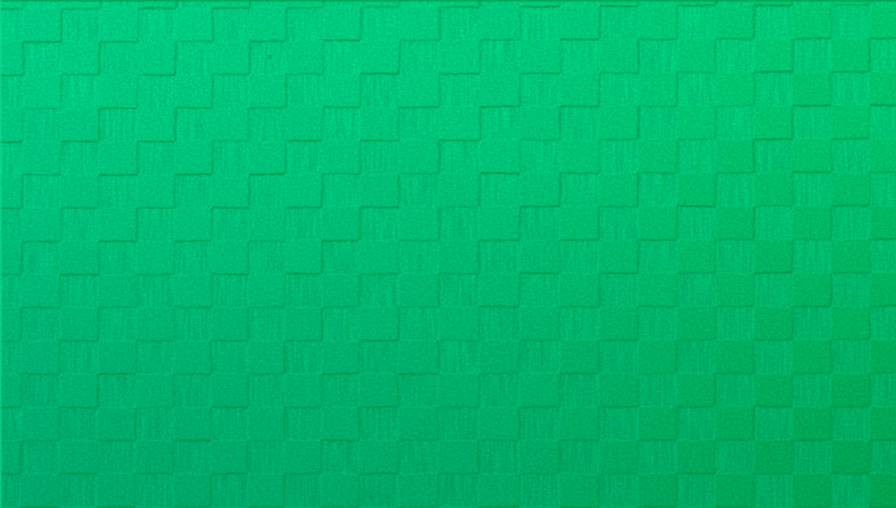
A Shadertoy shader for this texture:

```glsl
// Green embossed checker weave: smooth raised tiles and ribbed sunken tiles under soft uneven light.

// Grid
const vec2 TILES = vec2(23.3, 15.17);       // repeats across and down
const vec2 GRID_SHIFT = vec2(0.61, 0.14);   // part of a tile cut off at the left and top
const vec2 SKEW = vec2(0.09, 0.13);         // slight stretch of the sheet toward the left
const vec3 STRETCH = vec3(0.23, 0.41, 0.16);// bulge of the columns: tiles, centre, spread
const float WOBBLE = 0.03;                  // waviness of the seams, in tiles
const float FRAY = 0.025;                   // fine roughness of the seams, in tiles

// Relief
const float SEAM_WIDTH = 0.032;             // half width of a seam, in tiles
const float SEAM_DARK = 0.5;
const float SEAM_LIGHT = 0.13;
const float SHADE_REACH = 0.13;             // soft shadow beside a seam
const float SHADE_DARK = 0.07;
const float RIB_DEPTH = 0.085;
const float GRAIN_DEPTH = 0.08;
const vec2 RIB_FREQ = vec2(13.0, 1.0);
const float GRAIN_FREQ = 12.0;
const float SPECK_CHANCE = 0.008;

// Colours
const vec3 TOP_LEFT = vec3(0.0, 0.80, 0.515);
const vec3 TOP_RIGHT = vec3(0.0, 0.785, 0.46);
const vec3 BOTTOM_LEFT = vec3(0.0, 0.655, 0.42);
const vec3 BOTTOM_RIGHT = vec3(0.0, 0.65, 0.365);
const vec3 SHADOW = vec3(0.0, 0.56, 0.25);
const vec3 HIGHLIGHT = vec3(0.05, 0.86, 0.55);
const vec3 DUSK_LOSS = vec3(0.025, 0.025, 0.14);

float hash(vec2 p) {
    vec3 q = fract(vec3(p.xyx) * 0.1031);
    q += dot(q, q.yzx + 33.33);
    return fract((q.x + q.y) * q.z);
}

vec2 gradientAt(vec2 cell) {
    float angle = 6.2832 * hash(cell);
    return vec2(cos(angle), sin(angle));
}

// Gradient noise, roughly -0.7 to 0.7
float noise(vec2 p) {
    vec2 i = floor(p), f = fract(p);
    vec2 u = f * f * f * (f * (f * 6.0 - 15.0) + 10.0);
    vec2 e = vec2(0.0, 1.0);
    float a = dot(gradientAt(i), f);
    float b = dot(gradientAt(i + e.yx), f - e.yx);
    float c = dot(gradientAt(i + e.xy), f - e.xy);
    float d = dot(gradientAt(i + e.yy), f - e.yy);
    return mix(mix(a, b, u.x), mix(c, d, u.x), u.y);
}

// 1 for sunken ribbed tiles, 0 for raised smooth ones
float isSunken(vec2 tile) {
    return mod(tile.x + tile.y, 2.0);
}

// Signed seam tone: positive is shadow, negative is a lit edge.
// offset runs across the seam; tile is the one on its lower or right side.
float seamTone(float offset, vec2 tile, float strength, float pixel) {
    float line = 1.0 - smoothstep(SEAM_WIDTH - pixel, SEAM_WIDTH + pixel, abs(offset));
    float shade = step(0.0, offset) * (1.0 - smoothstep(0.0, SHADE_REACH, offset));
    float wear = strength * mix(0.5, 1.15, hash(tile + 41.0 * strength));
    float dark = wear * (SEAM_DARK * line + SHADE_DARK * shade);
    return mix(-SEAM_LIGHT * line, dark, isSunken(tile));
}

void mainImage(out vec4 fragColor, in vec2 fragCoord) {
    vec2 uv = fragCoord / iResolution.xy;
    vec2 pixel = TILES / iResolution.xy;

    // Tile coordinates, counted rightward and downward
    vec2 grid = vec2(uv.x, 1.0 - uv.y) * TILES - GRID_SHIFT;
    grid += (1.0 - uv.x) * SKEW * vec2(1.0 - uv.y, -uv.y);
    float bulge = (uv.x - STRETCH.y) / STRETCH.z;
    grid.x += STRETCH.x * exp(-bulge * bulge);
    vec2 bent = grid + WOBBLE * vec2(noise(grid * 1.3 + 7.0), noise(grid * 1.3 + 53.0));
    bent += FRAY * vec2(noise(grid * 6.0 + 23.0), noise(grid * 6.0 + 67.0));
    vec2 tile = floor(bent);
    vec2 seam = floor(bent + 0.5);
    float sunken = isSunken(tile);

    // Light falling off downward, yellower toward the right
    vec3 bottom = mix(BOTTOM_LEFT, BOTTOM_RIGHT, uv.x);
    vec3 top = mix(TOP_LEFT, TOP_RIGHT, uv.x);
    vec3 color = mix(bottom, top, smoothstep(-0.1, 1.05, uv.y));

    // Tile tone: raised tiles turn yellower and darker toward the lower right
    float dusk = smoothstep(0.5, 1.0, uv.x) * (1.0 - 0.6 * uv.y);
    color *= 1.0 + 0.015 * (hash(tile + 17.0) - 0.5);
    color *= 1.0 - (1.0 - sunken) * dusk * DUSK_LOSS;

    // Vertical ribs and fine grain
    float ribs = noise(grid * RIB_FREQ + 31.0 * hash(tile));
    float grain = noise(grid * GRAIN_FREQ) + 0.7 * noise(grid * GRAIN_FREQ * 1.7 + 5.0);
    color *= 1.0 + RIB_DEPTH * ribs * mix(0.2, 1.0, sunken) + GRAIN_DEPTH * grain;

    // Seams: shadow on the top and left of each sunken tile, faint light elsewhere
    float across = seamTone(bent.y - seam.y, vec2(tile.x, seam.y), 1.0, pixel.y);
    float down = seamTone(bent.x - seam.x, vec2(seam.x, tile.y), 0.7, pixel.x);
    float dark = max(max(across, down), 0.0) * (1.0 + 0.8 * noise(grid * 5.0));
    float lit = max(-min(across, down), 0.0);
    color = mix(color, HIGHLIGHT, lit);
    color = mix(color, SHADOW, clamp(dark, 0.0, 1.0));

    // Rare small specks
    vec2 spot = 0.2 + 0.6 * vec2(hash(tile + 3.0), hash(tile + 9.0));
    float speck = 1.0 - smoothstep(0.03, 0.03 + 2.0 * pixel.x, length((fract(bent) - spot) * vec2(1.0, 0.7)));
    color = mix(color, SHADOW, 0.45 * speck * step(hash(tile + 71.0), SPECK_CHANCE));

    // Sheet borders: dark top rim and thin bright left rim
    color = mix(color, SHADOW, 0.6 * (1.0 - smoothstep(0.0, 0.006, 1.0 - uv.y)));
    color = mix(color, HIGHLIGHT, 0.6 * (1.0 - smoothstep(0.001, 0.003, uv.x)));

    fragColor = vec4(clamp(color, 0.0, 1.0), 1.0);
}
```
